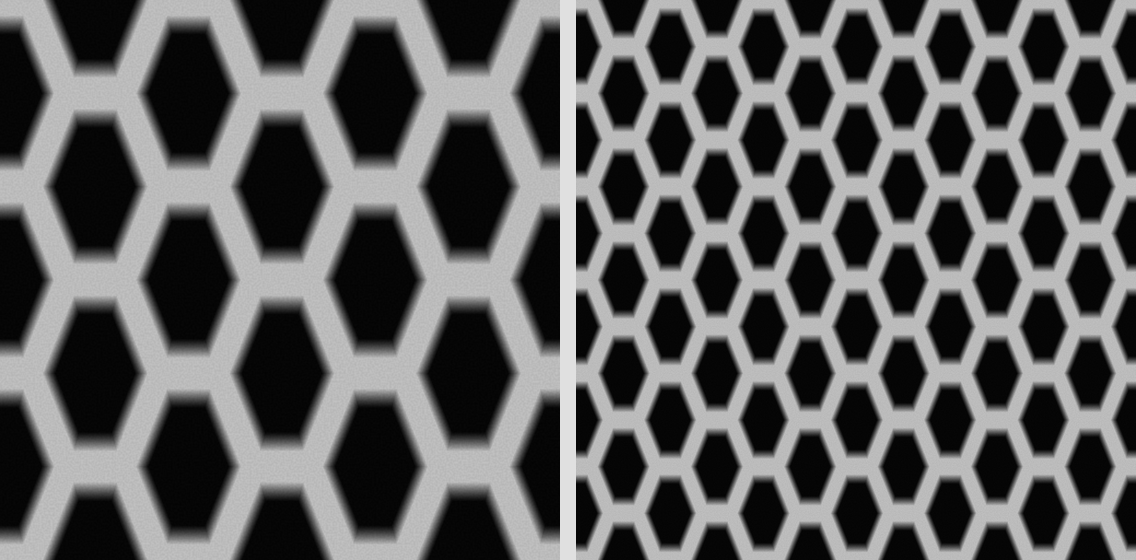
Left, the tile; right, the same tile 2 across and 2 down.
Give the GLSL for this pattern, as a WebGL 2 fragment shader.

```glsl
#version 300 es
precision highp float;
// Pale mesh of tall hexagonal holes with soft, sloping rims and fine grain.
// Two staggered lattices of a hexagonal metric give the holes;
// wrapped gradient noise gives the grain, so the square tiles.

uniform vec2 u_resolution;
out vec4 fragColor;

const float REPEATS = 3.0;          // cells across and down
const float GRAIN_CELLS = 256.0;    // noise cells across and down
const vec2 SHIFT = vec2(0.0033, 0.0);
const vec2 HOLE_HALF = vec2(0.283, 0.418);  // outer rim, in cells
const float SIDE_SLOPE = 0.4;       // sideways run of a slanted side per unit height
const float FLOOR_SCALE = 0.75;     // hole floor relative to the outer rim
const float RIM_CURVE = 1.2;
const vec3 MESH_COLOR = vec3(0.735);
const vec3 HOLE_COLOR = vec3(0.02);

// Unit gradient for a lattice point, from an integer hash.
vec2 latticeGradient(vec2 cell, float period) {
    uvec2 q = uvec2(mod(cell, period));
    uint h = q.x * 1597u + q.y * 51749u + 977u;
    h = (h ^ (h >> 15)) * 73244475u;
    h = (h ^ (h >> 13)) * 668265u;
    h ^= h >> 16;
    float angle = float(h & 65535u) / 65536.0 * 6.28319;
    return vec2(cos(angle), sin(angle));
}

// Gradient noise that repeats after a whole number of cells.
float gradientNoise(vec2 p, float period) {
    vec2 i = floor(p);
    vec2 f = p - i;
    vec2 u = f * f * f * (f * (f * 6.0 - 15.0) + 10.0);
    vec2 e = vec2(1.0, 0.0);
    float a = dot(latticeGradient(i, period), f);
    float b = dot(latticeGradient(i + e.xy, period), f - e.xy);
    float c = dot(latticeGradient(i + e.yx, period), f - e.yx);
    float d = dot(latticeGradient(i + e.xx, period), f - e.xx);
    return mix(mix(a, b, u.x), mix(c, d, u.x), u.y);
}

// Hexagon metric: 0 at the centre, 1 on the outer rim.
float hexMetric(vec2 p, vec2 halfSize, float slope) {
    p = abs(p);
    return max(p.y / halfSize.y, (p.x + slope * p.y) / halfSize.x);
}

// Metric to the hole of a unit lattice with one hole at the given centre.
float latticeHole(vec2 p, vec2 center) {
    vec2 local = fract(p - center + 0.5) - 0.5;
    return hexMetric(local, HOLE_HALF, SIDE_SLOPE);
}

void main() {
    vec2 uv = gl_FragCoord.xy / u_resolution;
    vec2 p = (uv - SHIFT) * REPEATS;

    // Nearest hole of the two staggered lattices
    float hole = min(latticeHole(p, vec2(0.0, 0.5)), latticeHole(p, vec2(0.5, 0.0)));

    // Soft ramp from the hole floor to the flat mesh
    float ramp = clamp((hole - FLOOR_SCALE) / (1.0 - FLOOR_SCALE), 0.0, 1.0);
    float height = pow(ramp, RIM_CURVE);
    vec3 color = mix(HOLE_COLOR, MESH_COLOR, height);

    // Fine grain, stronger on the mesh
    float grain = gradientNoise(uv * GRAIN_CELLS, GRAIN_CELLS);
    color += grain * mix(0.015, 0.045, height);

    fragColor = vec4(clamp(color, 0.0, 1.0), 1.0);
}
```
